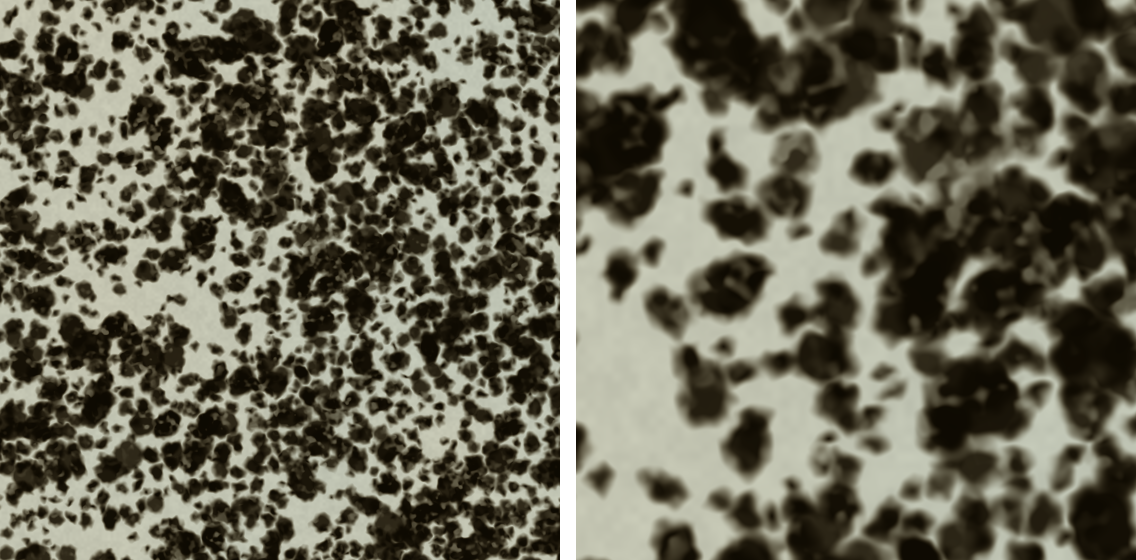
Left: the whole. Right: its middle third, enlarged.
Write a three.js fragment shader that draws this texture.

```glsl
// Dark, clumped mineral grains scattered over pale paper, denser to the right.
// Three sizes of jittered cellular grains with ragged, soft outlines multiply
// into one transmission value, which a warm ink-to-paper ramp then colours.

#define PAPER vec3(0.768, 0.782, 0.712)
#define INK vec3(0.052, 0.038, 0.006)
#define RAMP_GAMMA vec3(1.0, 1.07, 1.20)
#define COARSE_CELLS 18.0
#define MEDIUM_CELLS 34.0
#define FINE_CELLS 70.0
#define EDGE_SOFTNESS 0.0054
#define RAGGEDNESS 0.010
#define MOTTLE 0.36
#define CLUMPING 2.3
#define RIGHTWARD_GAIN 0.55

varying vec2 vUv;

vec2 hash2(vec2 p) {
  vec3 q = fract(p.xyx * vec3(0.1031, 0.1030, 0.0973));
  q += dot(q, q.yzx + 33.33);
  return fract((q.xx + q.yz) * q.zy);
}

float valueNoise(vec2 p) {
  vec2 cell = floor(p);
  vec2 f = fract(p);
  f = f * f * (3.0 - 2.0 * f);
  float low = mix(hash2(cell).x, hash2(cell + vec2(1.0, 0.0)).x, f.x);
  float high = mix(hash2(cell + vec2(0.0, 1.0)).x, hash2(cell + 1.0).x, f.x);
  return mix(low, high, f.y);
}

// Two octaves on turned grids, so that no axis shows.
float turnedNoise(vec2 p) {
  vec2 a = mat2(0.80, 0.60, -0.60, 0.80) * p;
  vec2 b = mat2(0.96, -0.28, 0.28, 0.96) * p * 1.7;
  return 0.6 * valueNoise(a + 40.0) + 0.4 * valueNoise(b + 90.0);
}

// Relative grain density: broad slanting clumps plus a drift to the right.
float density(vec2 p) {
  vec2 slanted = vec2(p.x, p.y - 0.2 * p.x);
  float clumps = 0.55 * valueNoise(slanted * vec2(5.0, 9.0) + 11.0)
               + 0.45 * valueNoise(slanted * vec2(11.0, 17.0) + 47.0);
  return max(0.12, 0.66 + RIGHTWARD_GAIN * p.x + CLUMPING * (clumps - 0.5));
}

// Light left after one layer of grains; fill is the chance of a grain per cell.
float grainLayer(vec2 uv, float cells, float fill, float seed) {
  vec2 p = uv * cells;
  vec2 home = floor(p);
  float edge = EDGE_SOFTNESS * cells;
  float light = 1.0;
  for (int j = -1; j <= 1; j++) {
    for (int i = -1; i <= 1; i++) {
      vec2 cell = home + vec2(float(i), float(j));
      vec2 centre = cell + 0.1 + 0.8 * hash2(cell + seed);
      vec2 shape = hash2(cell + seed + 71.0);
      vec2 kind = hash2(cell + seed + 139.0);

      // Slightly stretched disc at a random angle
      float angle = 6.2832 * shape.y;
      vec2 axis = vec2(cos(angle), sin(angle));
      vec2 offset = p - centre;
      vec2 local = vec2(dot(offset, axis), dot(offset, vec2(-axis.y, axis.x)));
      float stretch = 1.0 + 0.25 * kind.y;
      float radius = mix(0.27, 0.52, shape.x);
      float dist = length(local * vec2(1.0 / stretch, stretch)) - radius;

      float present = step(kind.x, fill * density(centre / cells));
      float opacity = mix(0.80, 1.0, kind.y);
      light *= 1.0 - present * opacity * (1.0 - smoothstep(-edge, edge, dist));
    }
  }
  return light;
}

void main() {
  // Ragged outlines from two scales of displacement
  vec2 broad = vec2(turnedNoise(vUv * 65.0), turnedNoise(vUv * 65.0 + 53.0));
  vec2 sharp = vec2(valueNoise(vUv * 140.0 + 19.0), valueNoise(vUv * 140.0 + 97.0));
  vec2 uv = vUv + RAGGEDNESS * (0.8 * broad + 0.4 * sharp - 0.6);

  float light = grainLayer(uv, COARSE_CELLS, 0.56, 5.0);
  light *= grainLayer(uv, MEDIUM_CELLS, 0.68, 211.0);
  light *= grainLayer(uv, FINE_CELLS, 0.29, 401.0);

  // Pale flecks inside the grains, gathered in patches
  float patches = smoothstep(0.3, 0.7, turnedNoise(vUv * 17.0 + 61.0));
  float fleck = smoothstep(0.50, 0.85, turnedNoise(vUv * 88.0 + 31.0));
  light += MOTTLE * (0.25 + patches) * fleck * (1.0 - light);

  // Faint paper fibre and a little warmth towards the left
  float fibre = 0.6 * turnedNoise(vUv * 70.0 + 7.0) + 0.4 * valueNoise(vUv * 190.0);
  vec3 paper = PAPER * (0.94 + 0.09 * fibre);
  paper += vec3(0.02, 0.0, -0.015) * (valueNoise(vUv * 5.0 + 3.0) - 0.6 * vUv.x);

  vec3 color = mix(INK, paper, pow(vec3(clamp(light, 0.0, 1.0)), RAMP_GAMMA));
  gl_FragColor = vec4(color, 1.0);
}
```
